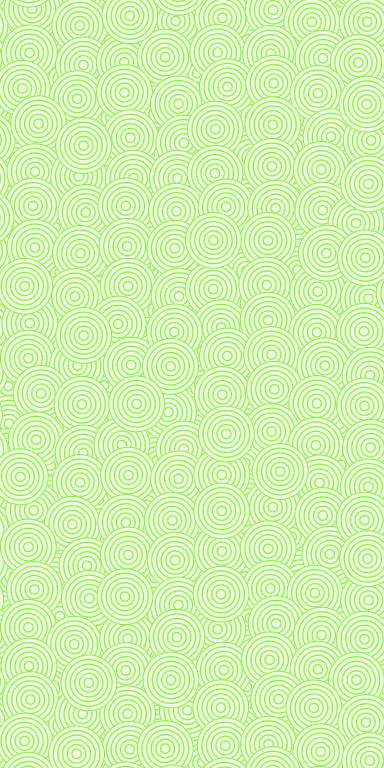
Reproduce this pattern procedurally as a WebGL 1 fragment shader.

```glsl
precision highp float;
// Overlapping discs of concentric green rings, like loose fish scales.
// A jittered cell grid is painted back to front: a hidden backing layer,
// the main rows from top to bottom, then a few discs lifted above the rest.
uniform vec2 u_resolution;

const vec3 PALE_FILL = vec3(0.925, 1.0, 0.855);
const vec3 LEAF_LINE = vec3(0.50, 0.905, 0.22);
const vec2 CELL = vec2(0.125, 0.1);      // grid pitch, in canvas widths
const float RING_GAP = 0.01215;
const float RING_COUNT = 6.0;
const float HALF_LINE = 0.00142;
const float LIFTED_SHARE = 0.15;

float hash(vec2 p, float seed) {
  return fract(sin(dot(p, vec2(127.1, 311.7)) + seed * 74.7) * 4375.85);
}

// Share of a soft pixel lying below a given edge
float below(float dist, float edge, float blur) {
  return clamp((edge - dist) / blur + 0.5, 0.0, 1.0);
}

// Line coverage of the nearest concentric ring
float rings(float radius, float blur) {
  float index = clamp(floor(radius / RING_GAP + 0.5), 1.0, RING_COUNT);
  float offset = radius - index * RING_GAP;
  return below(offset, HALF_LINE, blur) - below(offset, -HALF_LINE, blur);
}

// Main discs keep to loose columns, some of which stray sideways
vec2 mainCenter(vec2 id) {
  float stray = mix(0.08, 0.25, step(0.6, hash(id, 1.0)));
  float x = (hash(id, 2.0) * 2.0 - 1.0) * stray;
  float y = (hash(id, 3.0) - 0.5) * 0.3 + (hash(vec2(id.x, 0.0), 4.0) - 0.5) * 0.5;
  return (id + 0.5 + vec2(x, y)) * CELL;
}

// Backing discs sit on the cell corners to close the gaps
vec2 backingCenter(vec2 id) {
  vec2 jitter = vec2(hash(id, 5.0), hash(id, 6.0)) - 0.5;
  return (id + jitter * 0.3) * CELL;
}

// Paint one disc over the ink laid down so far
float paintDisc(float ink, vec2 p, vec2 center, float blur) {
  float radius = length(p - center);
  float cover = below(radius, RING_GAP * RING_COUNT + HALF_LINE, blur);
  return mix(ink, rings(radius, blur), cover);
}

// Paint the neighbouring discs of one layer: 0 backing, 1 main, 2 lifted
float paintLayer(float ink, vec2 p, float layer, float blur) {
  vec2 home = floor(p / CELL);
  for (int row = 1; row >= -1; row--) {
    for (int col = -1; col <= 1; col++) {
      vec2 id = home + vec2(float(col), float(row));
      if (layer < 0.5) {
        // Corner discs of the cells around the home cell
        ink = paintDisc(ink, p, backingCenter(id), blur);
      } else {
        float level = 1.0 + step(hash(id, 7.0), LIFTED_SHARE);
        if (abs(level - layer) < 0.5) {
          ink = paintDisc(ink, p, mainCenter(id), blur);
        }
      }
    }
  }
  return ink;
}

void main() {
  vec2 p = gl_FragCoord.xy / u_resolution.x + vec2(0.98, 1.0);
  float blur = 1.2 / u_resolution.x;

  float ink = 0.0;
  for (int layer = 0; layer < 3; layer++) {
    ink = paintLayer(ink, p, float(layer), blur);
  }
  gl_FragColor = vec4(mix(PALE_FILL, LEAF_LINE, ink), 1.0);
}
```
